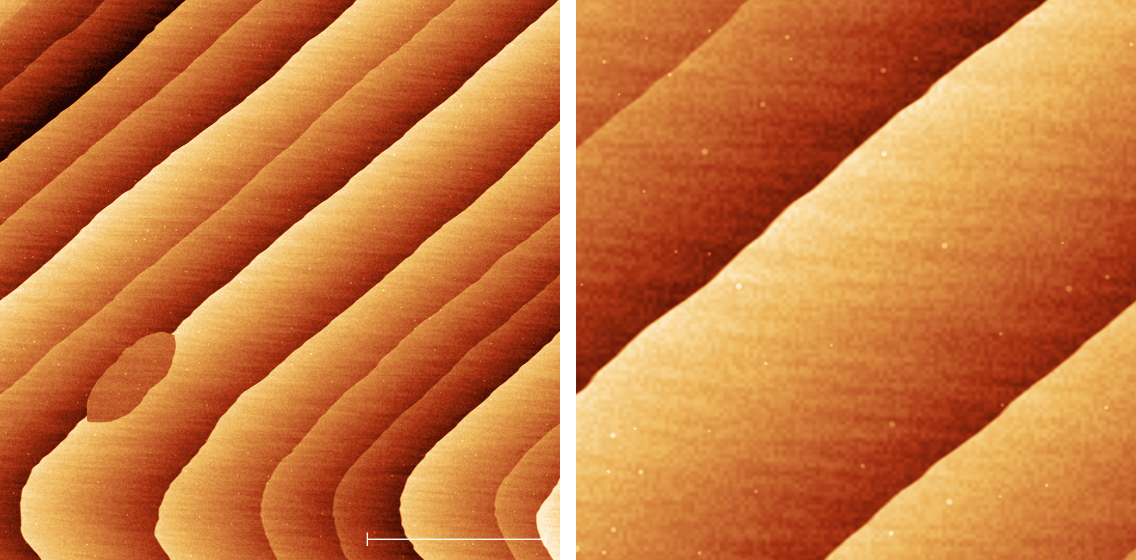
Left: the whole. Right: its middle third, enlarged.
This texture is drawn by a Shadertoy shader. Its source:

```glsl
// Scanned stepped crystal surface: tilted amber terraces with ragged edges and a scale bar.
#define TILT 2.9          // tone lost across a terrace
#define EDGE_BLUR 0.0022  // softness of the step edges
#define WANDER 0.017      // slow meander of the edges
#define KINK 0.007        // medium kinks
#define FRAY 0.0028       // fine fraying
#define RIM 0.05          // extra glow on the upper lip
#define STREAK 0.055      // scan line streaks
#define GRAIN 0.05        // fine grain
#define SPECK 0.22        // brightness of scattered specks

const int TERRACES = 14;

// Each terrace: position across the slope, tone at its upper lip
const vec2 terrace[TERRACES] = vec2[TERRACES](
    vec2(-0.96, 0.85), vec2(-0.885, 0.52), vec2(-0.765, 0.40), vec2(-0.62, 0.75),
    vec2(-0.48, 0.64), vec2(-0.315, 0.98), vec2(-0.14, 0.70), vec2(0.045, 0.98),
    vec2(0.305, 0.87), vec2(0.48, 0.62), vec2(0.61, 0.46), vec2(0.735, 0.90),
    vec2(0.90, 0.64), vec2(0.985, 1.08));

// Evenly spaced colour ramp from shadow to highlight
const vec3 ramp[8] = vec3[8](
    vec3(0.12, 0.02, 0.01), vec3(0.42, 0.10, 0.03), vec3(0.65, 0.19, 0.07),
    vec3(0.76, 0.37, 0.17), vec3(0.85, 0.54, 0.25), vec3(0.93, 0.71, 0.36),
    vec3(0.97, 0.83, 0.56), vec3(1.00, 0.95, 0.85));

float hash(vec2 p) {
    vec3 q = fract(p.xyx * 0.1031);
    q += dot(q, q.yzx + 33.33);
    return fract((q.x + q.y) * q.z);
}

// Smooth value noise in -1..1
float noise(vec2 p) {
    vec2 i = floor(p), f = fract(p);
    f = f * f * (3.0 - 2.0 * f);
    float low = mix(hash(i), hash(i + vec2(1, 0)), f.x);
    float high = mix(hash(i + vec2(0, 1)), hash(i + vec2(1, 1)), f.x);
    return 2.0 * mix(low, high, f.y) - 1.0;
}

vec3 amber(float tone) {
    float t = clamp(tone, 0.0, 1.1) * 6.25;
    int i = min(int(t), 6);
    return mix(ramp[i], ramp[i + 1], t - float(i));
}

// Sideways displacement of one step edge
float raggedness(float y, float seed) {
    return WANDER * noise(vec2(y * 6.0, seed + 10.5))
         + KINK * noise(vec2(y * 24.0, seed + 40.5))
         + FRAY * noise(vec2(y * 110.0, seed + 70.5));
}

// Terraces run diagonally and bend upright near the bottom
float acrossSlope(vec2 p) {
    float y = p.y - 0.08;
    return p.x - 1.18 * sqrt(y * y + 0.01) + 0.135;
}

float terraceTone(vec2 p, float s) {
    float tone = terrace[0].y;
    for (int k = 0; k < TERRACES; k++) {
        float across = s - terrace[k].x;
        float d = across - raggedness(p.y, float(k) * 3.0);
        float level = terrace[k].y - TILT * across + RIM * exp(-max(d, 0.0) / 0.006);
        tone = mix(tone, level, smoothstep(-EDGE_BLUR, EDGE_BLUR, d));
    }
    return tone;
}

// Lens shaped island beside one of the steps: signed distance, positive inside
float island(vec2 p) {
    vec2 q = p - vec2(0.234, 0.325);
    float u = dot(q, vec2(0.8, 0.6));
    float v = dot(q, vec2(-0.6, 0.8)) - 0.14 * u;
    float ends = u / 0.11;
    return 0.041 * (1.0 - ends * ends * ends * ends) - abs(v)
         + 0.004 * noise(p * 45.0) + 0.0015 * noise(p * 130.0);
}

float specks(vec2 p) {
    vec2 cell = floor(p * 55.0);
    vec2 offset = fract(p * 55.0) - 0.2 - 0.6 * vec2(hash(cell + 7.0), hash(cell + 91.0));
    float radius = 0.06 + 0.09 * hash(cell + 53.0);
    return step(0.88, hash(cell + 21.0)) * smoothstep(radius, 0.3 * radius, length(offset));
}

float scaleBar(vec2 p) {
    vec2 q = abs(p - vec2(0.815, 0.037));
    float line = max(q.x - 0.159, q.y - 0.0013);
    float ticks = max(abs(q.x - 0.159) - 0.0013, q.y - 0.012);
    return smoothstep(0.001, -0.001, min(line, ticks));
}

void mainImage(out vec4 fragColor, in vec2 fragCoord) {
    vec2 p = fragCoord / iResolution.xy;
    float s = acrossSlope(p);

    // Stepped relief
    float tone = terraceTone(p, s);
    float inside = smoothstep(-0.0015, 0.0015, island(p));
    tone = mix(tone, 0.50 - 1.2 * (s - 0.05), inside);

    // Scan streaks, grain and specks
    tone += STREAK * 0.6 * noise(vec2(p.x * 18.0, (p.y + 0.13 * p.x) * 190.0));
    tone += STREAK * 0.4 * noise(vec2(p.x * 4.0, p.y * 300.0 + 400.0));
    tone += GRAIN * noise(p * 400.0 + 900.0);
    tone += SPECK * specks(p);

    fragColor = vec4(mix(amber(tone), vec3(1.0, 0.97, 0.92), scaleBar(p)), 1.0);
}
```
